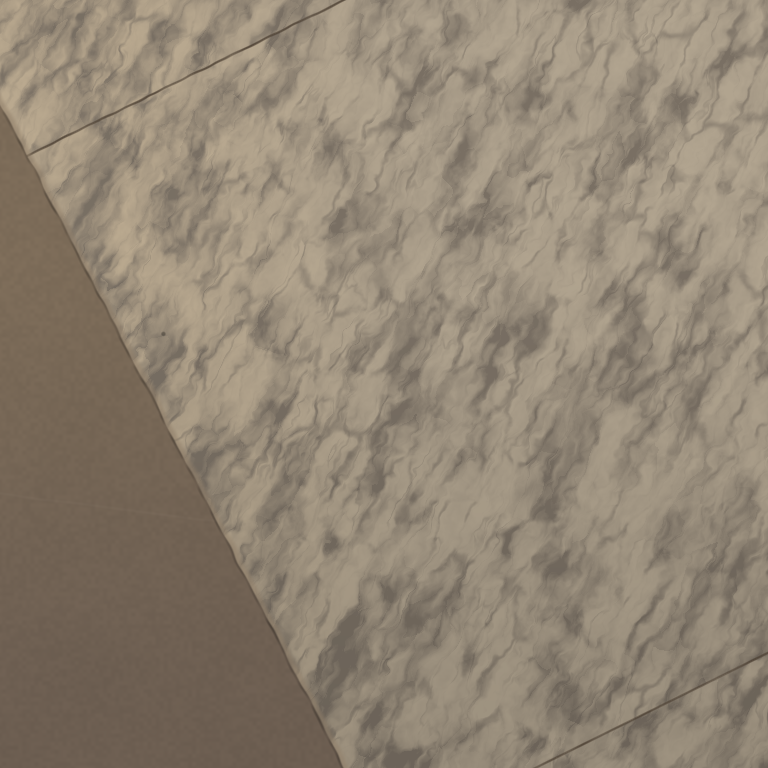
This texture is drawn by a Shadertoy shader. Its source:

```glsl
// Grey-veined marble slabs with thin joints, beside a plain brown floor.

float hash(vec2 p) {
    vec3 h = fract(vec3(p.xyx) * 0.1031);
    h += dot(h, h.yzx + 33.33);
    return fract((h.x + h.y) * h.z);
}

float noise(vec2 p) {
    vec2 i = floor(p), f = fract(p);
    f = f * f * (3.0 - 2.0 * f);
    return mix(mix(hash(i), hash(i + vec2(1, 0)), f.x),
               mix(hash(i + vec2(0, 1)), hash(i + vec2(1, 1)), f.x), f.y);
}

// Octaves share one orientation, so stretched input stays streaky
float fbm(vec2 p) {
    float sum = 0.0, amp = 0.5;
    for (int i = 0; i < 5; i++) {
        sum += amp * noise(p);
        p = p * 2.03 + vec2(7.3, 13.1);
        amp *= 0.5;
    }
    return sum;
}

// x: gap between the two nearest cell centres, y: random value of the cell
vec2 cells(vec2 p) {
    vec2 cell = floor(p);
    float near1 = 9.0, near2 = 9.0, id = 0.0;
    for (int y = -1; y <= 1; y++)
    for (int x = -1; x <= 1; x++) {
        vec2 c = cell + vec2(x, y);
        float d = length(c + vec2(hash(c), hash(c + 51.7)) - p);
        near2 = min(near2, max(near1, d));
        if (d < near1) { near1 = d; id = hash(c + 17.3); }
    }
    return vec2(near2 - near1, id);
}

float segment(vec2 p, vec2 a, vec2 b) {
    vec2 ab = b - a;
    return length(p - a - ab * clamp(dot(p - a, ab) / dot(ab, ab), 0.0, 1.0));
}

vec2 alongGrain(vec2 p) {
    return vec2(dot(p, vec2(0.88, -0.47)), dot(p, vec2(0.47, 0.88)));
}

// Broad grey (positive) and pale (negative) regions: x, y, weight
float greyRegions(vec2 p) {
    vec3 regions[16] = vec3[16](
        vec3(0.30, 0.69, 0.7), vec3(0.36, 0.35, 0.8), vec3(0.45, 0.72, 0.5),
        vec3(0.53, 0.15, 0.9), vec3(0.87, 0.48, 0.9), vec3(0.82, 0.83, 0.6),
        vec3(0.72, 0.37, 0.7), vec3(0.07, 0.93, 0.6), vec3(0.48, 0.53, 0.6),
        vec3(0.57, 0.34, -1.7), vec3(0.97, 0.71, -1.9), vec3(0.67, 0.08, -1.5),
        vec3(0.43, 0.52, -1.3), vec3(0.66, 0.93, -1.2), vec3(0.80, 0.22, -1.0),
        vec3(0.18, 0.78, -1.0));
    float sum = 0.0;
    for (int i = 0; i < 16; i++) {
        vec2 local = alongGrain(p - regions[i].xy) * vec2(1.0, 0.5);
        sum += regions[i].z * exp(-dot(local, local) / 0.0016);
    }
    return sum;
}

vec3 marble(vec2 p, float slab) {
    vec2 warped = p + 0.020 * (vec2(fbm(p * 24.0 + slab), fbm(p * 24.0 + 40.0)) - 0.5)
                    + 0.007 * (vec2(noise(p * 95.0), noise(p * 95.0 + 19.0)) - 0.5);
    vec2 grain = alongGrain(warped) + slab * 3.7 + 5.0;

    // Slender pale clasts; the grey between them widens where it is dense
    float region = greyRegions(p);
    float dense = smoothstep(0.28, 0.68, fbm(grain * vec2(32.0, 12.0)) + 0.07 * region);
    float streak = fbm(grain * vec2(75.0, 22.0) + 30.0);
    vec2 coarse = cells(grain * vec2(29.0, 9.0));
    vec2 fine = cells(grain * vec2(56.0, 20.0) + 9.0);
    float widthC = 0.08 + 0.45 * dense * (0.4 + streak);
    float matrix = 1.0 - smoothstep(0.0, widthC + 0.08, coarse.x);
    float veinlets = 1.0 - smoothstep(0.0, 0.15 + 0.5 * dense, fine.x);
    float broken = smoothstep(0.36, 0.62, fbm(p * 30.0 + 70.0) + 0.05 * region);
    float grey = 0.5 * matrix * (0.12 + 0.88 * broken);
    grey += 0.42 * veinlets * (0.1 + 0.9 * dense) * (0.3 + 0.7 * fine.y);
    grey += 0.26 * dense * (0.4 + coarse.y) + 0.9 * (streak - 0.46) * (0.35 + 0.65 * dense);

    // Hairline veins along the grain, and a few long dark ones
    float ridge = abs(fbm(grain * vec2(26.0, 7.0) + 90.0) - 0.47);
    grey += 0.28 * (1.0 - smoothstep(0.0, 0.035, ridge)) * (0.3 + 0.7 * broken);
    float vein = min(segment(warped, vec2(0.79, 0.08), vec2(0.885, 0.30)),
                 min(segment(warped, vec2(0.58, 0.15), vec2(0.67, 0.32)),
                     segment(warped, vec2(0.62, 0.36), vec2(0.645, 0.52))));
    grey += 0.3 * (0.3 + 0.7 * broken) * (1.0 - smoothstep(0.0, 0.008, vein));
    grey += 0.14 * (fbm(p * 120.0) - 0.5) + 0.06;

    vec3 pale = mix(vec3(0.715, 0.65, 0.55), vec3(0.68, 0.63, 0.55), smoothstep(0.1, 0.6, p.x));
    vec3 col = mix(pale, vec3(0.475, 0.437, 0.39), clamp(grey, 0.0, 1.05));

    // Sparse tiny pits
    vec2 pitCell = floor(p * 22.0);
    vec2 pit = fract(p * 22.0) - 0.25 - 0.5 * vec2(hash(pitCell), hash(pitCell + 8.0));
    float pitMask = step(0.985, hash(pitCell + 31.0)) * (1.0 - smoothstep(0.03, 0.09, length(pit)));
    col *= 1.0 - 0.3 * pitMask;
    return col * mix(0.91, 1.02, smoothstep(0.0, 0.75, p.y));
}

vec3 plainFloor(vec2 p) {
    vec3 col = mix(vec3(0.425, 0.368, 0.317), vec3(0.485, 0.42, 0.345), smoothstep(0.05, 0.7, p.y));
    col *= 0.95 + 0.05 * fbm(p * 9.0) + 0.05 * noise(p * 190.0);
    float scratch = abs(p.y - 0.36 + 0.13 * p.x + 0.004 * noise(p * 20.0));
    return col + 0.012 * (1.0 - smoothstep(0.0, 0.003, scratch));
}

void mainImage(out vec4 fragColor, in vec2 fragCoord) {
    vec2 p = fragCoord / iResolution.xy;
    float pixel = 1.0 / iResolution.y;

    // Signed distances to the floor edge and both joints
    float edge = (p.x - (0.866 - p.y) * 0.518) * 0.888 + 0.003 * (noise(p * 45.0) - 0.5);
    float upper = (p.y - 0.78 - 0.491 * p.x) * 0.898 + 0.0015 * (noise(p * 60.0) - 0.5);
    float lower = (p.y + 0.345 - 0.495 * p.x) * 0.896;

    vec3 stone = marble(p, step(0.0, upper) + 2.0 * step(lower, 0.0));
    float joint = min(abs(upper), abs(lower));
    float line = 1.0 - smoothstep(0.0003, 0.0012 + pixel, joint);
    stone = mix(stone, vec3(0.29, 0.24, 0.19), line * (0.5 + 0.35 * noise(p * 50.0)));

    // Worn rim and broken thin shadow where stone meets floor
    stone = mix(stone, vec3(0.57, 0.50, 0.415), 0.55 * (1.0 - smoothstep(0.002, 0.010, edge)));
    vec3 col = mix(plainFloor(p), stone, smoothstep(-pixel, pixel, edge));
    float shadow = 1.0 - smoothstep(0.0, 0.002 + pixel, abs(edge + 0.001));
    col *= 1.0 - 0.3 * shadow * noise(p * 70.0);

    fragColor = vec4(col, 1.0);
}
```
